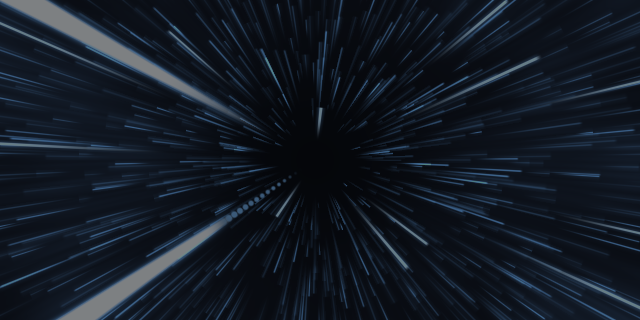
A Shadertoy shader for this background:

```glsl
const float TAU = 6.2831853;
const vec3 STEEL = vec3(0.20, 0.34, 0.48);
const vec3 SILVER = vec3(0.49, 0.50, 0.51);

float hash(vec2 p) {
    vec3 q = fract(p.xyx * vec3(0.1031, 0.1030, 0.0973));
    q += dot(q, q.yzx + 33.33);
    return fract((q.x + q.y) * q.z);
}

float noise(vec2 p) {
    vec2 i = floor(p), f = fract(p);
    f = f * f * (3.0 - 2.0 * f);
    return mix(mix(hash(i), hash(i + vec2(1, 0)), f.x),
               mix(hash(i + vec2(0, 1)), hash(i + vec2(1, 1)), f.x), f.y);
}

// Distances along and across the ray leaving the centre at an angle
vec2 rayCoords(vec2 p, float angle) {
    vec2 d = vec2(cos(angle), sin(angle));
    return vec2(dot(p, d), d.x * p.y - d.y * p.x);
}

// Streak given as angle, inner radius, outer radius, half width
float streak(vec2 p, vec4 s, float px) {
    vec2 q = rayCoords(p, s.x);
    float t = (q.x - s.y) / (s.z - s.y);
    float width = s.w * mix(0.5, 1.0, clamp(t, 0.0, 1.0));
    float body = 1.0 - smoothstep(width - 0.5 * px, width + px, abs(q.y));
    return body * smoothstep(0.0, 0.7, t) * (1.0 - smoothstep(0.97, 1.02, t));
}

// Wide wedge of light with a blue rim
vec3 addBeam(vec3 col, vec2 p, float angle, float apex, float spread,
             vec2 fade, float px) {
    vec2 q = rayCoords(p, angle);
    float edge = abs(q.y) - spread * max(q.x - apex, 0.0);
    float fadeIn = smoothstep(fade.x, fade.y, q.x);
    col += STEEL * 0.75 * fadeIn * exp(-max(edge, 0.0) * 160.0);
    float core = 1.0 - smoothstep(-0.004 - px, px, edge);
    return mix(col, SILVER, core * fadeIn);
}

void mainImage(out vec4 fragColor, in vec2 fragCoord) {
    float px = 1.0 / iResolution.y;
    vec2 p = fragCoord * px - vec2(0.985, 0.5);
    float r = length(p);
    vec2 dir = p / max(r, 0.001);
    float turn = atan(p.y, p.x) / TAU + 0.5;

    // Dark centre and streaky side haze
    float cloud = noise(p * 4.0 + 7.0);
    float rays = noise(dir * 24.0 + r) * 0.6 + noise(dir * 75.0 + r * 2.0) * 0.4;
    float sides = smoothstep(0.12, 0.75, r) * mix(0.35, 1.0, abs(dir.x));
    vec3 col = mix(vec3(0.018, 0.025, 0.040), vec3(0.033, 0.043, 0.066),
                   smoothstep(0.0, 0.6, r));
    col += vec3(0.050, 0.080, 0.115) * sides * cloud * (0.25 + rays);

    // Scattered streaks, one per angular cell in each layer
    for (int i = 0; i < 9; i++) {
        float layer = float(i);
        float count = 53.0 + 17.0 * layer;
        vec2 id = vec2(floor(turn * count), layer * 19.0 + 3.0);
        float h = hash(id + 0.5);
        float angle = (id.x + 0.25 + 0.5 * hash(id + 5.3)) / count * TAU - 0.5 * TAU;
        float inner = 0.10 + 0.85 * hash(id + 11.7);
        float outer = inner + (0.05 + 0.4 * h) * (0.25 + inner);
        float light = 0.12 + 0.75 * pow(hash(id + 23.1), 3.0);
        vec4 s = vec4(angle, inner, outer, 0.0008 + 0.0012 * h);
        col += STEEL * light * streak(p, s, px);
        s.w = 0.008;
        col += STEEL * 0.06 * streak(p, s, 0.012);
    }

    // Leading bright streaks
    const vec4 leads[12] = vec4[12](
        vec4(2.732, 0.46, 1.12, 0.003), vec4(2.42, 0.31, 0.61, 0.002),
        vec4(0.693, 0.45, 0.78, 0.004), vec4(0.43, 0.27, 0.77, 0.004),
        vec4(0.237, 0.68, 1.15, 0.003), vec4(-0.865, 0.14, 0.445, 0.004),
        vec4(-0.645, 0.18, 0.44, 0.003), vec4(-0.222, 0.75, 1.15, 0.003),
        vec4(-0.427, 0.62, 1.18, 0.004), vec4(-2.17, 0.07, 0.215, 0.003),
        vec4(1.46, 0.06, 0.165, 0.004), vec4(3.09, 0.44, 1.15, 0.004));
    for (int i = 0; i < 12; i++) {
        vec4 s = leads[i];
        col = mix(col, vec3(0.40, 0.46, 0.50), 0.85 * streak(p, s, px));
        s.w *= 2.5;
        col += STEEL * 0.25 * streak(p, s, 0.008);
    }

    // Two broad beams
    col = addBeam(col, p, 2.639, 0.08, 0.039, vec2(0.12, 0.55), px);
    col = addBeam(col, p, -2.548, 0.10, 0.045, vec2(0.28, 0.42), px);

    // Beads leading into the lower beam
    vec2 q = rayCoords(p, -2.548);
    float bead = length(vec2((fract(q.x / 0.021) - 0.5) * 0.021, q.y));
    float size = 0.002 + 0.026 * max(q.x - 0.06, 0.0);
    float span = smoothstep(0.05, 0.14, q.x) * (1.0 - smoothstep(0.31, 0.37, q.x));
    float dotMask = 1.0 - smoothstep(size - 0.002, size + 0.002 + px, bead);
    col = mix(col, vec3(0.25, 0.38, 0.51), dotMask * span * 0.9);

    fragColor = vec4(min(col, vec3(0.52)), 1.0);
}
```
